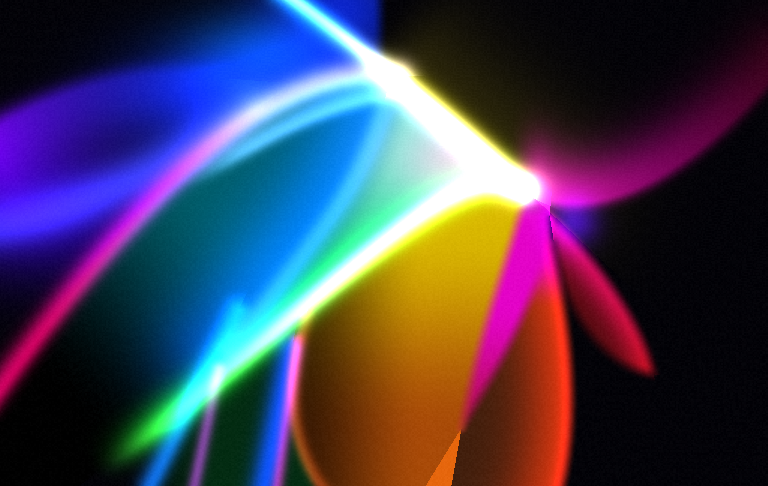
Give the GLSL for this background, as a WebGL 1 fragment shader.

```glsl
precision highp float;
uniform vec2 u_resolution;

const vec3 WHITE = vec3(1, .97, 1);
const vec3 BLUE = vec3(.04, .16, .9);
const vec3 VIOLET = vec3(.4, 0, .78);
const vec3 MAGENTA = vec3(.88, 0, .75);
const vec3 RED = vec3(.75, .04, .12);

float hash(vec2 p) {
  return fract(sin(dot(p, vec2(127.1, 311.7))) * 43758.5);
}

// Signed distance (positive on the left) and position along a segment
vec2 ray(vec2 p, vec2 a, vec2 b) {
  vec2 e = b - a, q = p - a;
  float t = clamp(dot(q, e) / dot(e, e), 0., 1.);
  float side = e.x * q.y < e.y * q.x ? -1. : 1.;
  return vec2(side * length(q - e * t), t);
}

// The same for a cubic Bezier curve, two points in each vec4
vec2 curve(vec2 p, vec4 m, vec4 n) {
  vec2 best = vec2(100, 0), last = m.xy;
  for (int i = 1; i <= 18; i++) {
    float t = float(i) / 18., s = 1. - t;
    vec2 next = s * s * (s * m.xy + 3. * t * m.zw) + t * t * (3. * s * n.xy + t * n.zw);
    vec2 r = ray(p, last, next);
    if (abs(r.x) < abs(best.x)) best = vec2(r.x, (float(i) - 1. + r.y) / 18.);
    last = next;
  }
  return best;
}

// Gaussian falloff with its own width on each side
float glow(float d, float right, float left) {
  float k = d / (d < 0. ? right : left);
  return exp(-k * k);
}

float blob(vec2 p, vec2 centre, vec2 radius) {
  vec2 q = (p - centre) / radius;
  return exp(-dot(q, q));
}

float ramp(float a, float b, float x) {
  return smoothstep(a, b, x);
}

float inside(float d) {
  return ramp(-.017, .017, d);
}

// Blue and violet veils at the upper left
vec3 veils(vec2 p, float beam, float arc) {
  float above = inside(-beam) * inside(arc);
  vec3 col = BLUE * inside(.783 - p.x) * (.85 * blob(p, vec2(.7, .98), vec2(.15))
    + above * blob(p, vec2(.53, .81), vec2(.22, .11)));
  col += vec3(0, .2, .3) * above * blob(p, vec2(.53, .9), vec2(.15, .08));
  vec2 fold = curve(p, vec4(-.02, .725, .1, .79), vec4(.25, .86, .45, .84));
  col += mix(VIOLET, BLUE, fold.y) * glow(fold.x, .13, .03) * (1. - .7 * fold.y);
  col += vec3(.13, 0, .55) * blob(p, vec2(.08, .56), vec2(.25, .13)) * inside(arc);
  vec2 streak = curve(p, vec4(-.02, .53, .15, .56), vec4(.35, .65, .52, .77));
  return col + vec3(.2, .28, .85) * glow(streak.x, .045, .05) * (.6 + .4 * streak.y);
}

// Teal sheet, mint and white towards the hub
vec3 tealSheet(vec2 p) {
  float pleat = curve(p, vec4(.79, .79, .74, .6), vec4(.62, .48, .47, .28)).x;
  vec3 col = vec3(0, .36, .4) * ramp(.3, 1.05, p.x + p.y);
  col += vec3(0, .16, .6) * glow(pleat, .13, .05);
  vec3 mint = mix(vec3(.1, .75, .5), vec3(.45, .92, .85), ramp(.4, .75, p.y));
  col = mix(col, mint, ramp(-.03, .07, pleat) * ramp(.42, .7, p.x));
  col += vec3(.15, .18, .2) * glow(pleat, .02, .025);
  return mix(col, vec3(.95, .86, .93), blob(p, vec2(.96, .67), vec2(.14, .1)));
}

// Yellow sheet, orange and brown downwards
vec3 amberSheet(vec2 p) {
  vec3 col = mix(vec3(.66, .29, .03), vec3(.85, .72, 0), ramp(.1, .55, p.y));
  return col * mix(.32, 1., ramp(.6, .88, p.x));
}

// Petals below and to the right of the hub
vec3 petals(vec2 p, float edge) {
  float seam = curve(p, vec4(1.13, .55, 1.12, .42), vec4(1.05, .28, .95, .12)).x;
  float rim = curve(p, vec4(1.11, .58, 1.17, .38), vec4(1.2, .15, 1.15, -.03)).x;
  vec3 pink = mix(vec3(.7, .04, .3), MAGENTA, ramp(.12, .38, p.y));
  vec3 col = pink * inside(edge) * inside(-seam);
  vec3 ember = mix(vec3(.24, .11, .02), vec3(.82, .2, .03), glow(rim, .1, .1));
  ember = mix(ember, MAGENTA, ramp(.36, .48, p.y)) + RED * .5 * glow(rim, .02, .02);
  col += ember * inside(seam) * inside(-rim);
  vec2 top = curve(p, vec4(1.12, .57, 1.2, .5), vec4(1.32, .35, 1.345, .23));
  float base = curve(p, vec4(1.14, .5, 1.16, .35), vec4(1.25, .24, 1.345, .23)).x;
  vec3 crimson = vec3(.32, .03, .03) + mix(MAGENTA, RED, top.y) * .65 * glow(top.x, .045, .02);
  col += crimson * inside(-top.x) * inside(base) * inside(rim);
  col *= ramp(.62, .55, p.y);
  vec2 wing = curve(p, vec4(1.08, .61, 1.2, .55), vec4(1.38, .6, 1.6, .86));
  col += mix(MAGENTA, vec3(.22, 0, .08), wing.y) * glow(wing.x, .018, .09) * ramp(1.04, 1.12, p.x);
  return col + vec3(.2, 0, .7) * blob(p, vec2(1.18, .545), vec2(.05));
}

// Thin streams at the lower left
vec3 streams(vec2 p) {
  vec3 col = vec3(.05, .38, .85) * glow(ray(p, vec2(.49, .36), vec2(.31, 0)).x, .025, .02);
  col += vec3(.48, .12, .55) * glow(ray(p, vec2(.45, .24), vec2(.4, 0)).x, .014, .014);
  col += BLUE * glow(ray(p, vec2(.6, .28), vec2(.545, 0)).x, .03, .02);
  return col + vec3(.6, .05, .45) * glow(ray(p, vec2(.61, .3), vec2(.57, 0)).x, .012, .014);
}

void main() {
  vec2 p = gl_FragCoord.xy / u_resolution.y;
  vec2 beam = curve(p, vec4(.58, 1.02, .76, .89), vec4(.92, .76, 1.07, .62));
  vec2 arc = curve(p, vec4(-.02, .17, .31, .64), vec4(.58, .87, .82, .845));
  vec2 blade = curve(p, vec4(.19, .02, .62, .32), vec4(.93, .7, 1.08, .6));
  float west = curve(p, vec4(.63, .35, .6, .25), vec4(.57, .1, .68, -.03)).x;
  float east = curve(p, vec4(1.08, .6, 1.04, .45), vec4(.98, .3, .95, .12)).x;

  // Dark ground and broad sheets
  vec3 col = vec3(.012, .01, .03) + veils(p, beam.x, arc.x);
  float teal = inside(-arc.x) * inside(blade.x) * inside(-beam.x);
  col = mix(col, tealSheet(p), teal * inside(1.075 - p.x));
  float under = inside(-blade.x);
  col = mix(col, amberSheet(p), under * inside(west) * inside(-east));
  col += vec3(0, .16, .04) * under * inside(-west) * ramp(.25, .45, p.x) * inside(.65 - p.x);
  col += petals(p, east) + streams(p);
  col += vec3(.45, .17, .06) * glow(west, .012, .015) * under;

  // Diagonal beam with its yellow fringe
  col += mix(vec3(.1, .75, 1), WHITE, ramp(.1, .5, beam.y)) * glow(beam.x, .026, .02);
  col += WHITE * .6 * glow(beam.x, .013, .01);
  vec3 fringe = vec3(.75, .75, 0) * glow(beam.x, .02, .03) + vec3(.17, .15, .01) * glow(beam.x, .1, .17);
  col += fringe * ramp(.3, .5, beam.y) * inside(beam.x);

  // Pale arcs on the left
  vec3 tint = mix(vec3(.8, 0, .36), vec3(.75, .1, .75), ramp(.1, .45, arc.y));
  tint = mix(tint, vec3(.75, .65, .85), ramp(.4, .7, arc.y));
  col += tint * glow(arc.x, .022, .03);
  vec2 inner = curve(p, vec4(.36, .61, .5, .68), vec4(.62, .78, .82, .81));
  col += vec3(.35, .42, .6) * glow(inner.x, .016, .025) * ramp(0., .4, inner.y);
  col += vec3(.5, .4, .5) * glow(ray(p, vec2(.8, .83), vec2(1.05, .64)).x, .03, .02);

  // Green blade with a white core, and the hub
  vec3 core = mix(vec3(.2, .4, .15), WHITE, ramp(.1, .45, blade.y)) * glow(blade.x, .018, .022);
  core += vec3(.08, .85, .14) * glow(blade.x, .03, .045) * (1. - .5 * blade.y);
  col += core * ramp(0., .15, blade.y);
  col += vec3(.9, .7, .9) * blob(p, vec2(1.07, .615), vec2(.045, .03));

  // Fine grain
  col += .025 * (hash(floor(p * 324.)) - .5);
  gl_FragColor = vec4(clamp(col, 0., 1.), 1);
}
```
